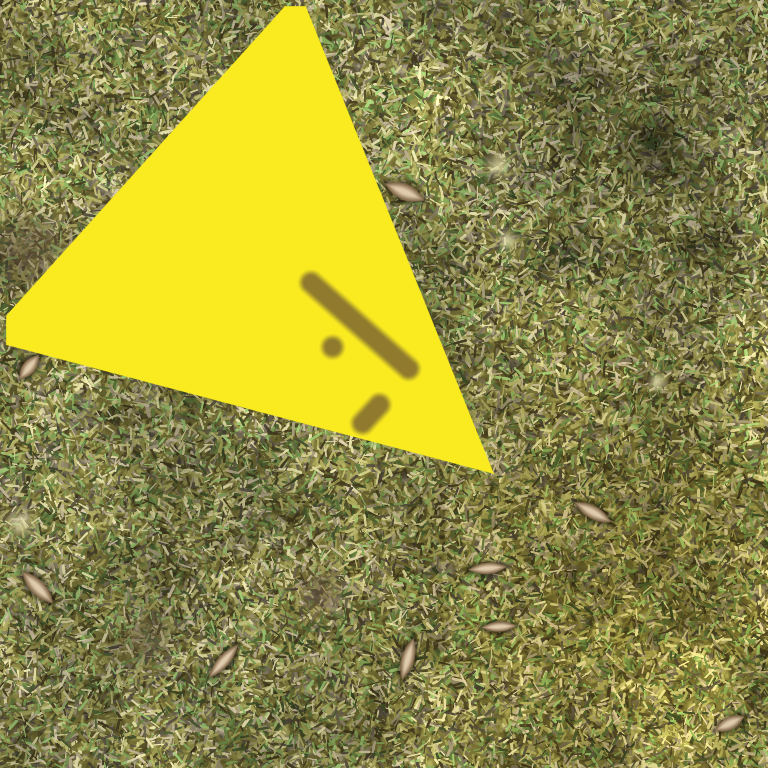
Give the GLSL for this texture, as a three.js fragment shader.

```glsl
// Yellow triangular panel with soft brown marks lying on mossy, straw-strewn grass.
varying vec2 vUv;

const vec3 SOIL = vec3(0.22, 0.19, 0.10);
const vec3 MOSS = vec3(0.40, 0.38, 0.18);
const vec3 OLIVE = vec3(0.60, 0.59, 0.33);
const vec3 STRAW = vec3(0.82, 0.80, 0.62);
const vec3 LEAF = vec3(0.34, 0.48, 0.25);
const vec3 GREY = vec3(0.54, 0.50, 0.44);
const vec3 YELLOW = vec3(0.98, 0.92, 0.13);
const vec3 BROWN = vec3(0.56, 0.48, 0.18);

float hash(vec2 p) {
  p = fract(p * vec2(0.1031, 0.1137));
  p += dot(p, p.yx + 33.33);
  return fract((p.x + p.y) * p.x * 17.0 + p.y * 41.0);
}

float noise(vec2 p) {
  vec2 i = floor(p), f = fract(p);
  f = f * f * (3.0 - 2.0 * f);
  return mix(mix(hash(i), hash(i + vec2(1.0, 0.0)), f.x),
             mix(hash(i + vec2(0.0, 1.0)), hash(i + vec2(1.0)), f.x), f.y);
}

float segment(vec2 p, vec2 a, vec2 b) {
  vec2 ab = b - a;
  return length(p - a - ab * clamp(dot(p - a, ab) / dot(ab, ab), 0.0, 1.0));
}

// Signed distance to the line a-b, negative on its right.
float edge(vec2 p, vec2 a, vec2 b) {
  vec2 d = normalize(b - a);
  return dot(p - a, vec2(-d.y, d.x));
}

float blob(vec2 p, vec2 center, float radius) {
  vec2 d = (p - center) / radius;
  return exp(-dot(d, d));
}

vec3 bladeColor(float tone, float kind) {
  vec3 c = mix(SOIL, MOSS, smoothstep(0.0, 0.32, tone));
  c = mix(c, OLIVE, smoothstep(0.30, 0.65, tone));
  c = mix(c, STRAW, smoothstep(0.66, 1.0, tone));
  c = mix(c, LEAF * (0.5 + tone), 0.75 * step(0.80, kind));
  return mix(c, GREY * (0.45 + tone), 0.8 * step(kind, 0.22));
}

// One layer of short, randomly turned blades.
vec3 blades(vec3 ground, vec2 p, float scale, float seed) {
  vec2 q = p * scale, cell = floor(q);
  for (int y = -1; y <= 1; y++) {
    for (int x = -1; x <= 1; x++) {
      vec2 id = cell + vec2(float(x), float(y));
      vec2 key = id + seed * 37.0 + 5.0;
      vec2 center = id + vec2(hash(key), hash(key + 71.3));
      float angle = 6.283 * hash(key + 19.7);
      vec2 along = vec2(cos(angle), sin(angle)) * mix(0.15, 0.65, hash(key + 43.1));
      vec2 bend = vec2(-along.y, along.x) * dot(q - center, along) * 0.7;
      float d = segment(q + bend, center - along, center + along);
      float width = mix(0.05, 0.16, hash(key + 8.9));
      float cover = 1.0 - smoothstep(width - 0.05, width + 0.06, d);
      vec3 c = bladeColor(hash(key + 55.7), hash(key + 91.1));
      ground = mix(ground, c, cover * 0.92);
    }
  }
  return ground;
}

vec3 grass(vec2 p) {
  vec3 c = bladeColor(noise(p * 150.0) * 0.65, noise(p * 55.0 + 9.0));
  for (int i = 0; i < 7; i++) {
    float layer = float(i);
    c = blades(c, p + layer * 0.137, 46.0 + 7.0 * layer, layer);
  }
  float shade = 0.80 + 0.32 * noise(p * 9.0) + 0.22 * noise(p * 28.0 + 4.0);
  shade -= 0.42 * blob(p, vec2(0.85, 0.80), 0.045) + 0.30 * blob(p, vec2(0.77, 0.89), 0.08);
  shade -= 0.30 * blob(p, vec2(0.94, 0.69), 0.04) + 0.25 * blob(p, vec2(0.74, 0.67), 0.03);
  c *= shade;
  float earth = blob(p, vec2(0.42, 0.23), 0.03) + blob(p, vec2(0.19, 0.17), 0.03)
              + blob(p, vec2(0.04, 0.68), 0.05);
  c = mix(c, vec3(0.38, 0.31, 0.24), 0.5 * min(earth, 1.0));
  return c * mix(vec3(1.0), vec3(1.08, 1.04, 0.85), blob(p, vec2(0.85, 0.2), 0.3));
}

// Tapered dry husk with a darker rim and a lit ridge.
vec3 husk(vec3 ground, vec2 p, vec2 center, float angle, float reach, float girth) {
  vec2 d = p - center;
  d = vec2(cos(angle) * d.x + sin(angle) * d.y, cos(angle) * d.y - sin(angle) * d.x);
  float r = abs(d.y) / girth + d.x * d.x / (reach * reach);
  vec3 c = mix(vec3(0.88, 0.80, 0.68), vec3(0.50, 0.40, 0.28), smoothstep(0.1, 1.0, r));
  ground *= 1.0 - 0.45 * (1.0 - smoothstep(0.8, 1.9, r));
  return mix(ground, c, 1.0 - smoothstep(0.8, 1.1, r));
}

void main() {
  vec2 p = vUv;
  vec3 color = grass(p);

  // Larger husks and pale pebbles
  color = husk(color, p, vec2(0.527, 0.750), -0.40, 0.029, 0.011);
  color = husk(color, p, vec2(0.635, 0.260), 0.08, 0.026, 0.008);
  color = husk(color, p, vec2(0.650, 0.184), 0.05, 0.024, 0.007);
  color = husk(color, p, vec2(0.531, 0.142), 1.30, 0.029, 0.009);
  color = husk(color, p, vec2(0.291, 0.139), 0.85, 0.030, 0.008);
  color = husk(color, p, vec2(0.049, 0.235), -0.80, 0.030, 0.010);
  color = husk(color, p, vec2(0.038, 0.522), 0.90, 0.021, 0.009);
  color = husk(color, p, vec2(0.950, 0.058), 0.45, 0.022, 0.009);
  color = husk(color, p, vec2(0.772, 0.333), -0.50, 0.028, 0.009);
  color = mix(color, STRAW * 1.1, 0.7 * blob(p, vec2(0.027, 0.318), 0.015));
  color = mix(color, STRAW * 1.1, 0.7 * blob(p, vec2(0.649, 0.785), 0.015));
  color = mix(color, STRAW * 1.1, 0.8 * blob(p, vec2(0.661, 0.687), 0.010));
  color = mix(color, STRAW * 1.1, 0.8 * blob(p, vec2(0.856, 0.503), 0.010));

  // Panel with two clipped corners
  vec2 top = vec2(0.398, 0.992), tip = vec2(0.643, 0.383), low = vec2(0.008, 0.551);
  float panel = max(edge(p, top, tip), max(edge(p, tip, low),
                edge(p, vec2(0.008, 0.589), vec2(0.371, 0.992))));
  panel = max(panel, max(0.008 - p.x, p.y - 0.992));

  // Separate soft marks: a bar, a dab and a dash
  float mark = segment(p, vec2(0.405, 0.632), vec2(0.532, 0.520));
  mark = min(mark, length(p - vec2(0.433, 0.548)));
  mark = min(mark, segment(p, vec2(0.494, 0.473), vec2(0.472, 0.449)));
  vec3 face = mix(YELLOW, BROWN, 1.0 - smoothstep(0.008, 0.019, mark));

  color = mix(color, face, 1.0 - smoothstep(-0.001, 0.001, panel));
  gl_FragColor = vec4(color, 1.0);
}
```
